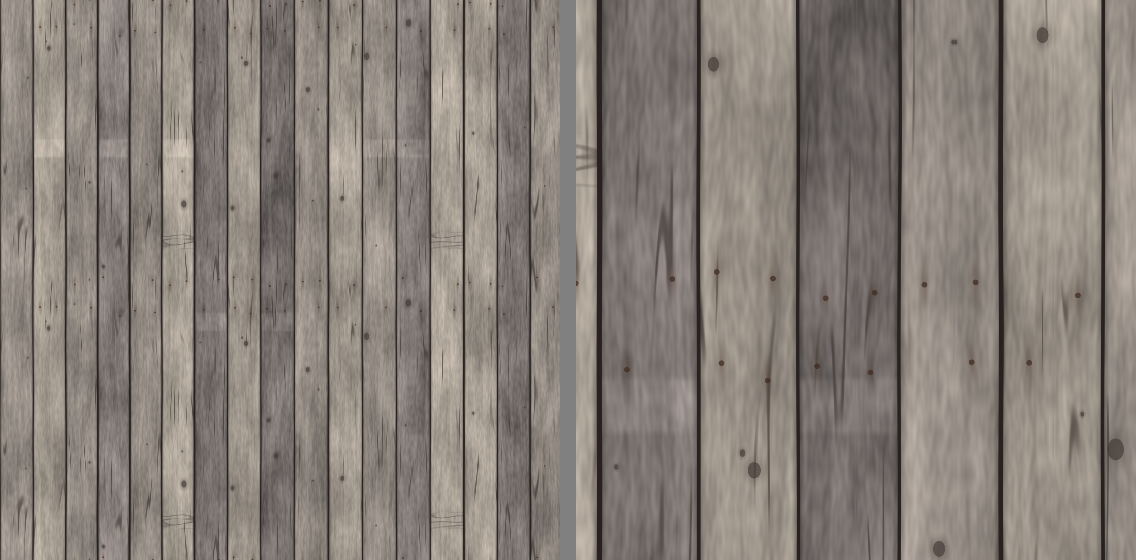
Left: the whole. Right: its middle third, enlarged.
This texture is drawn by a Shadertoy shader. Its source:

```glsl
const float PLANKS = 17.0;
const float SPAN = 0.5; // height after which the wood detail recurs
const vec3 GAP_COLOR = vec3(0.155, 0.13, 0.125);
const vec3 CRACK_COLOR = vec3(0.24, 0.205, 0.19);
const vec3 RUST_COLOR = vec3(0.25, 0.17, 0.13);
const vec3 COOL_TINT = vec3(1.0, 0.94, 0.92);
const vec3 WARM_TINT = vec3(1.0, 0.945, 0.88);

// Base brightness of each plank, left to right
const float TONES[17] = float[17](
    0.56, 0.62, 0.56, 0.52, 0.56, 0.64, 0.49, 0.60, 0.45,
    0.56, 0.61, 0.56, 0.52, 0.65, 0.63, 0.50, 0.56);

vec2 hash22(vec2 p) {
    vec3 q = fract(p.xyx * vec3(0.1031, 0.1030, 0.0973));
    q += dot(q, q.yzx + 33.33);
    return fract((q.xx + q.yz) * q.zy);
}

float cornerSlope(vec2 cell, vec2 offset, float period) {
    float angle = 6.2832 * hash22(vec2(cell.x, mod(cell.y, period)) + 40.0).x;
    return dot(vec2(cos(angle), sin(angle)), offset);
}

// Gradient noise that wraps vertically after a whole number of cells
float gradientNoise(vec2 p, float period) {
    vec2 i = floor(p), f = fract(p), e = vec2(1.0, 0.0);
    vec2 u = f * f * f * (f * (f * 6.0 - 15.0) + 10.0);
    return mix(
        mix(cornerSlope(i, f, period), cornerSlope(i + e.xy, f - e.xy, period), u.x),
        mix(cornerSlope(i + e.yx, f - e.yx, period), cornerSlope(i + 1.0, f - 1.0, period), u.x), u.y);
}

// Noise at a frequency per plank width and per span
float woodNoise(vec2 p, vec2 freq, float seed) {
    return gradientNoise(vec2(p.x, p.y / SPAN) * freq + seed, freq.y);
}

float blotches(vec2 p, float seed) {
    float sum = 0.0, amp = 1.0;
    vec2 freq = vec2(1.2, 4.0);
    for (int i = 0; i < 4; i++) {
        sum += amp * woodNoise(p, freq, seed + float(i) * 17.1);
        freq *= 2.0;
        amp *= 0.55;
    }
    return sum;
}

// Brightness offset from blotches, streaks and fibres
float grain(vec2 p, float seed) {
    float broad = gradientNoise(vec2(p.x * 0.6, p.y * 4.0) + seed * 2.9, 4.0);
    p.x += 0.12 * woodNoise(p, vec2(1.0, 3.0), seed);
    float streak = woodNoise(p, vec2(5.0, 3.0), seed * 1.7);
    float fibre = woodNoise(p, vec2(13.0, 8.0), seed * 2.3);
    float fine = woodNoise(p, vec2(23.0, 40.0), seed * 3.1);
    return 0.09 * broad + 0.12 * blotches(p, seed) + 0.06 * streak + 0.075 * fibre + 0.075 * fine;
}

// Long thin splits along the wood
float cracks(vec2 p, float seed, float amount) {
    float line = abs(woodNoise(p, vec2(4.0, 2.0), seed));
    float place = woodNoise(p, vec2(2.5, 5.0), seed * 1.9);
    return (1.0 - smoothstep(0.01, 0.065, line)) * smoothstep(0.06, 0.35, place + amount);
}

// Short cross-grain checks
float crossChecks(vec2 p, float seed) {
    float line = abs(woodNoise(p, vec2(1.2, 45.0), seed));
    float band = 1.0 - smoothstep(0.01, 0.04, abs(fract(p.y / SPAN) - 0.14));
    return band * (1.0 - smoothstep(0.02, 0.14, line));
}

// Soft-edged spot; delta in plank widths
float spot(vec2 delta, float radius, float blur) {
    return 1.0 - smoothstep(radius - blur, radius + blur, length(delta));
}

// Offset to the nearest recurrence of a center, in plank widths
vec2 spanDelta(vec2 p, vec2 center) {
    vec2 delta = p - center;
    delta.y -= SPAN * round(delta.y / SPAN);
    return delta * vec2(1.0, PLANKS);
}

// Nail pairs (x) and scattered knots (y)
vec2 nailsAndKnots(vec2 p, float id, float blur) {
    vec2 cover = vec2(0.0);
    for (int i = 0; i < 4; i++) {
        vec2 h = hash22(vec2(id + 11.0, float(i) * 7.0 + 5.0));
        vec2 size = hash22(h * 91.0 + id);
        vec2 nail = vec2(i % 2 == 0 ? 0.22 : 0.76, i < 2 ? 0.495 : 0.445) + (h - 0.5) * vec2(0.14, 0.02);
        vec2 delta = spanDelta(p, nail);
        float stain = 0.45 * spot(delta * vec2(1.0, 0.2), 0.03, 0.05);
        cover.x = max(cover.x, step(0.4, size.x) * max(spot(delta, 0.03, blur), stain));
        delta = spanDelta(p, vec2(0.12 + 0.76 * h.x, h.y * SPAN)) * vec2(1.0, 0.75);
        float radius = mix(0.02, 0.09, size.x * size.x * size.x);
        float mark = max(0.3 * spot(delta, radius * 1.4, radius), 0.7 * spot(delta, radius, blur));
        cover.y = max(cover.y, step(0.5, size.y) * mark);
    }
    return cover;
}

// Pale worn rectangles across a few planks
float palePatches(vec2 p, float id) {
    float cover = 0.0;
    for (int i = 0; i < 3; i++) {
        float chance = hash22(vec2(id + 29.0, float(i) + 13.0)).x;
        float edge = abs(p.y - 0.115 - 0.31 * float(i));
        cover += step(0.78, chance) * (1.0 - smoothstep(0.013, 0.019, edge));
    }
    return cover * (0.8 + 0.8 * woodNoise(p, vec2(5.0, 30.0), id));
}

void mainImage(out vec4 fragColor, in vec2 fragCoord) {
    vec2 uv = fragCoord / iResolution.xy;
    float x = uv.x * PLANKS, pixel = PLANKS / iResolution.x;

    // Nearest gap, unevenly spaced and slightly wavy, and the plank beside it
    float gap = round(x);
    float gapSeed = mod(gap, PLANKS);
    float spacing = -0.095 * sin(6.2832 * (gap - 2.0) / 18.0) * smoothstep(0.0, 3.0, gap);
    float side = x - gap - spacing - 0.02 * gradientNoise(vec2(gapSeed * 3.7, uv.y * 6.0), 6.0);
    float id = mod(gap + (side < 0.0 ? -1.0 : 0.0), PLANKS);
    vec2 local = vec2(side < 0.0 ? 1.0 + side : side, uv.y);
    float seed = id * 13.37 + 4.1;

    // Weathered wood
    float age = smoothstep(0.62, 0.46, TONES[int(id)]);
    float shade = mix(0.57, TONES[int(id)], 1.15) + 0.01 + grain(local, seed);
    vec3 color = (shade + 0.08 * palePatches(local, id)) * mix(WARM_TINT, COOL_TINT, age);

    // Splits, checks, knots and nails
    color = mix(color, CRACK_COLOR, 0.65 * cracks(local, seed, 0.12 * age - 0.06));
    float checked = 1.0 - step(0.5, abs(mod(id, 8.0) - 5.0));
    color = mix(color, CRACK_COLOR, 0.4 * checked * crossChecks(local, seed));
    vec2 marks = nailsAndKnots(local, id, pixel * 0.6);
    color = mix(color, CRACK_COLOR, marks.y);
    color = mix(color, RUST_COLOR, 0.8 * marks.x);

    // Shaded plank edges and dark gaps
    float dist = abs(side), halfWidth = mix(0.017, 0.029, hash22(vec2(gapSeed, 8.0)).x);
    color *= 1.0 - 0.2 * (1.0 - smoothstep(halfWidth, halfWidth + 0.06, dist));
    float inGap = 1.0 - smoothstep(halfWidth - 0.6 * pixel, halfWidth + 0.6 * pixel, dist);
    fragColor = vec4(mix(color, GAP_COLOR, inGap), 1.0);
}
```
